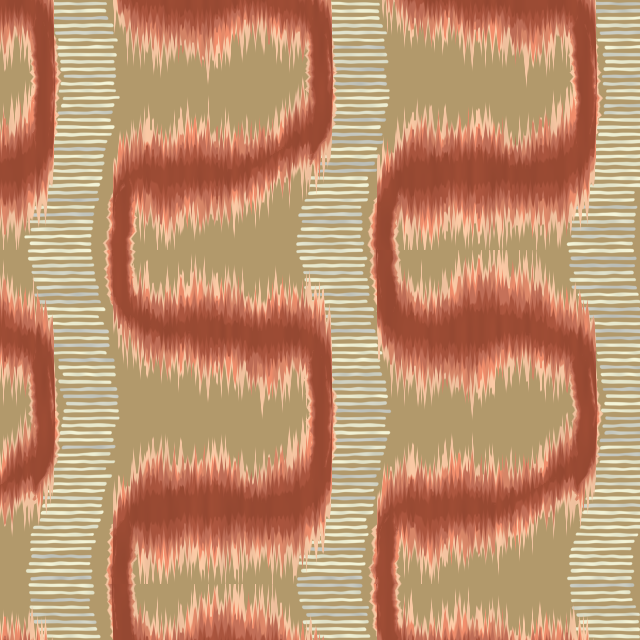
Write a WebGL 2 fragment shader that draws this pattern.

```glsl
#version 300 es
precision highp float;

uniform vec2 u_resolution;
out vec4 fragColor;

#define COL_PITCH 0.4232
#define COL_WIDTH 0.3424
#define COL_LEFT 0.1758
#define ROW_PITCH 0.521
#define RUNGS 88.0
#define RUNG_HALF 0.0025
#define LADDER_HALF 0.044
#define LADDER_SWAY 0.023
#define STEM_HALF 0.014
#define PEAKS 13.0
#define SPIKES 150.0

const vec3 OLIVE = vec3(0.70, 0.60, 0.42);
const vec3 PALE = vec3(0.96, 0.77, 0.63);
const vec3 SALMON = vec3(0.85, 0.53, 0.41);
const vec3 ORANGE = vec3(0.92, 0.54, 0.41);
const vec3 ROSE = vec3(0.75, 0.43, 0.34);
const vec3 RED = vec3(0.66, 0.33, 0.24);
const vec3 DARK = vec3(0.60, 0.29, 0.20);
const vec3 CREAM = vec3(0.93, 0.93, 0.82);
const vec3 MIST = vec3(0.77, 0.78, 0.75);

float hash(vec2 p) {
    return fract(sin(dot(p, vec2(127.1, 311.7))) * 43758.5453);
}

float noise(vec2 p) {
    vec2 i = floor(p), f = fract(p);
    f = f * f * (3.0 - 2.0 * f);
    return mix(mix(hash(i), hash(i + vec2(1, 0)), f.x),
               mix(hash(i + vec2(0, 1)), hash(i + vec2(1, 1)), f.x), f.y);
}

// Pointed teeth of random height
float teeth(float x, float seed) {
    float tri = 1.0 - abs(2.0 * fract(x) - 1.0);
    return tri * hash(vec2(floor(x), seed));
}

float spikes(float x, float seed) {
    return max(teeth(x * SPIKES, seed), teeth(x * SPIKES * 0.63 + 0.4, seed + 7.0));
}

// Offset of a band's centre: flat in the middle, steep at the ends
float bend(float v, float power) {
    float a = min(abs(v), 1.0);
    return sign(v) * 0.25 * ROW_PITCH * (1.0 - pow(1.0 - pow(a, power), 1.0 / power));
}

// Signed overshoot beyond one feathered band for a given layer
float feather(float d, float x, float reach, float amp, float swell, float seed) {
    float s = seed + (d > 0.0 ? 3.0 : 0.0);
    float peak = noise(vec2(x * PEAKS, s)) + 0.5 * noise(vec2(x * PEAKS * 2.7, s + 20.0)) - 0.75;
    return abs(d) - reach - swell * 0.05 * peak - amp * spikes(x, s + swell * 90.0);
}

// Distance to an upright stem joining two bands
float stem(float dx, float dy) {
    return 0.028 + (abs(dx) - STEM_HALF) * 5.0 + 2.0 * max(dy - 0.085, 0.0);
}

vec3 ladder(vec3 base, vec2 p) {
    float sway = LADDER_SWAY * cos(6.28318 * (p.y / ROW_PITCH - 0.23));
    float x = p.x - COL_LEFT - COL_WIDTH - 0.022;
    float id = floor(x / COL_PITCH + 0.5);
    x -= id * COL_PITCH + sway;
    float rung = floor(p.y * RUNGS);
    vec2 key = vec2(rung, id);
    float dy = (fract(p.y * RUNGS) - 0.5) / RUNGS;
    dy += (hash(key) - 0.4) * 0.03 * x + 0.0012 * (noise(vec2(x * 70.0, rung)) - 0.5);
    x += (hash(key + 31.0) - 0.5) * 0.009;
    float halfLen = LADDER_HALF - 0.15 * sway + 0.006 * (hash(key + 57.0) - 0.5);
    float thick = RUNG_HALF * (0.8 + 0.4 * noise(vec2(x * 50.0, rung + 9.0)));
    float d = length(vec2(max(abs(x) - halfLen, 0.0), dy)) - thick;
    float aa = 0.8 / u_resolution.y;
    vec3 paint = mix(CREAM, MIST, smoothstep(0.35, 0.95, hash(key + 73.0)));
    paint *= 0.94 + 0.1 * noise(vec2(x * 60.0, rung * 3.0));
    return mix(base, paint, smoothstep(aa, -aa, d));
}

void main() {
    vec2 p = gl_FragCoord.xy / u_resolution;
    p.y = 1.0 - p.y;
    vec3 color = ladder(OLIVE, p);

    // Column and row cells; two variants alternate in a half drop
    float cx = p.x - COL_LEFT + 0.026;
    float col = floor(cx / COL_PITCH) + 1.0;
    float x = cx - (col - 1.0) * COL_PITCH - 0.026 + 0.0104 * (1.0 - mod(col, 2.0));
    float quarter = 0.25 * ROW_PITCH;
    float row = floor((p.y + quarter) / ROW_PITCH);
    float t = p.y - row * ROW_PITCH;
    float variant = mod(col + row, 2.0);
    float v = 2.0 * x / COL_WIDTH - 1.0;

    // Winding bands and the stems between them
    float slant = v > 0.0 && variant > 0.5 ? 1.8 : 4.0;
    float wiggle = 0.02 * (noise(vec2(x * 11.0, variant * 5.0)) - 0.5);
    float upper = t - bend(v, 4.0) - wiggle;
    float lower = t - 2.0 * quarter + bend(v, slant) + wiggle;
    float outside = 5.0 * max(abs(v) - 1.0, 0.0);
    float dyR = abs(t - quarter);
    float dyL = min(abs(t + quarter), abs(t - 3.0 * quarter));
    float ragged = 0.006 * (noise(vec2(p.y * 45.0, col)) - 0.5);
    float right = stem(x - COL_WIDTH + 0.015 + dyR * dyR + ragged, dyR);
    float left = stem(x - 0.012 - dyL * dyL + ragged, dyL);
    float stems = min(right, left);

    // Dye layers from pale tips to dark core
    vec3 dyes[5] = vec3[5](PALE, SALMON, ROSE, RED, DARK);
    float streak = noise(vec2(x * 110.0 + variant * 40.0, t * 14.0));
    dyes[1] = mix(dyes[1], ORANGE, smoothstep(0.4, 0.8, streak));
    float seed = 11.0 + variant * 40.0;
    for (int i = 0; i < 5; i++) {
        float k = float(i) / 4.0;
        float reach = mix(0.053, 0.008, pow(k, 0.8));
        float amp = mix(0.06, 0.022, k);
        float swell = mix(1.0, 0.45, k);
        float s = min(feather(upper, x, reach, amp, swell, seed),
                      feather(lower, x, reach, amp, swell, seed + 17.0)) + outside;
        float grain = amp * 0.5 * spikes(p.y * 0.5, seed + k * 9.0);
        s = min(s, stems - reach - grain);
        float aa = clamp(fwidth(s), 0.0005, 0.008);
        vec3 dye = dyes[i] * (0.96 + 0.08 * streak);
        color = mix(color, dye, smoothstep(aa, -aa, s));
    }
    fragColor = vec4(color, 1.0);
}
```
